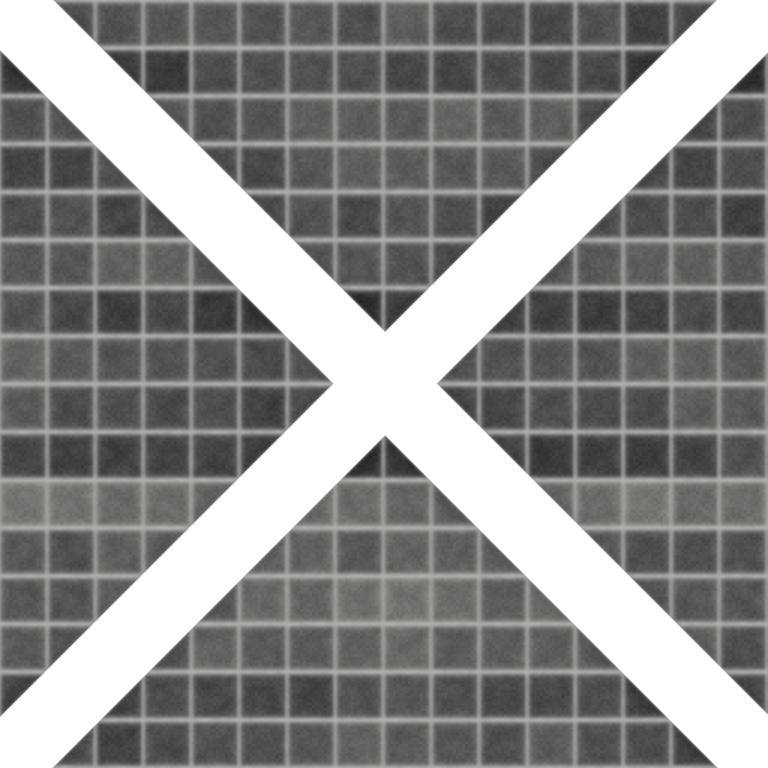
A Shadertoy shader for this texture:

```glsl
#define TILES 16.0
#define BAND_HALF 0.0675
#define CROSS_CENTER vec2(0.5015, 0.5005)
#define GROUT_WIDTH vec2(0.0036, 0.0043)
#define GROUT_TONE vec2(0.64, 0.70)
#define GROUT_HALO 0.0085
#define TILE_VARIATION 0.075
#define MOTTLE 0.045
#define GRAIN 0.035
#define WARM_TINT vec3(1.0, 0.997, 0.975)

// Base tone of each tile row, bottom to top
const float ROW_TONE[16] = float[16](
    0.31, 0.275, 0.36, 0.375, 0.34, 0.42, 0.25, 0.30,
    0.325, 0.26, 0.345, 0.285, 0.305, 0.335, 0.255, 0.30);

float hash(vec2 p) {
    vec3 q = fract(vec3(p.xyx) * 0.1031);
    q += dot(q, q.yzx + 33.33);
    return fract((q.x + q.y) * q.z);
}

// Distance to the nearest scattered cell point
float cellular(vec2 p) {
    vec2 cell = floor(p);
    float nearest = 2.0;
    for (int j = -1; j <= 1; j++) {
        for (int i = -1; i <= 1; i++) {
            vec2 c = cell + vec2(i, j);
            vec2 site = c + vec2(hash(c), hash(c + 57.0));
            nearest = min(nearest, length(site - p));
        }
    }
    return nearest;
}

float tileTone(vec2 uv, vec2 tile) {
    vec2 fromCenter = abs((tile + 0.5) / TILES - 0.5);
    float tone = ROW_TONE[int(clamp(tile.y, 0.0, 15.0))];

    // Outer rows brighten at the middle, inner rows at the sides
    float bend = 2.0 * smoothstep(0.12, 0.28, fromCenter.y) - 1.0;
    tone += 0.035 * bend * (1.0 - 4.0 * fromCenter.x);
    tone += TILE_VARIATION * (hash(tile + 11.0) - 0.5);

    // Cloudy stone surface
    tone += MOTTLE * (0.55 - cellular(uv * 46.0));
    tone += 0.008 * sin(uv.x * 91.0 + 3.0 * sin(uv.y * 57.0));
    tone += GRAIN * (hash(floor(uv * 256.0)) - 0.5);
    return tone;
}

void mainImage(out vec4 fragColor, in vec2 fragCoord) {
    vec2 uv = fragCoord / iResolution.xy;
    float pixel = 1.0 / min(iResolution.x, iResolution.y);

    // Signed distance to the diagonal cross, positive on the tiles
    vec2 arm = abs(uv - CROSS_CENTER);
    float edge = (abs(arm.x - arm.y) - BAND_HALF) * 0.7071;

    // Square grid; x measures vertical joints, y horizontal ones
    vec2 grid = (uv + vec2(0.001, 0.0)) * TILES;
    vec2 joint = abs(fract(grid + 0.5) - 0.5) / TILES;
    float tone = tileTone(uv, floor(grid));
    tone -= 0.04 * exp(-max(edge, 0.0) / 0.018);

    // Soft grout with a faint halo
    vec2 halo = exp(-pow(joint / GROUT_HALO, vec2(2.0)));
    tone += 0.07 * max(halo.x, halo.y);
    vec2 grout = exp(-pow(joint / GROUT_WIDTH, vec2(2.0)));
    grout *= 0.82 + 0.18 * vec2(cellular(uv * 60.0 + 9.0));
    tone = mix(tone, GROUT_TONE.x, 0.85 * grout.x);
    tone = mix(tone, GROUT_TONE.y, 0.95 * grout.y);

    // Pale rim on the cut tiles, then the white cross
    tone = mix(tone, 0.56, 0.45 * exp(-pow(edge / 0.0022, 2.0)));
    vec3 color = mix(vec3(1.0), tone * WARM_TINT,
                     smoothstep(-pixel, pixel, edge));
    fragColor = vec4(clamp(color, 0.0, 1.0), 1.0);
}
```
